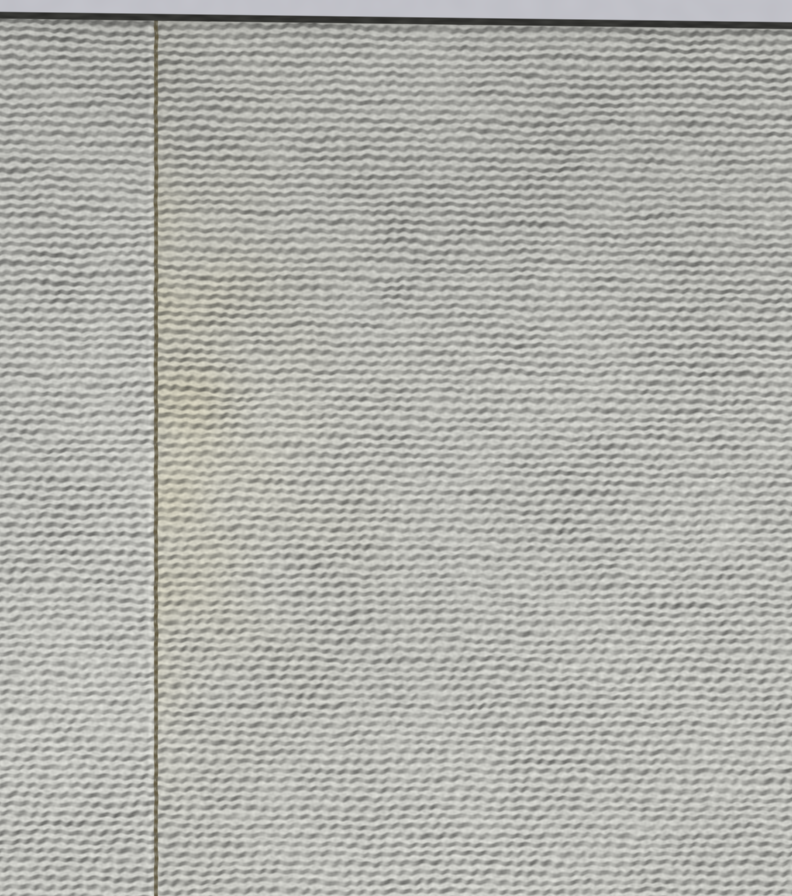
Give the GLSL for this texture, as a Shadertoy shader.

```glsl
// Pale ribbed fabric panel: fine rows of slanted stitch gaps, a vertical seam
// with a faint stain beside it, and a dark hem below a light strip at the top.
// Rows and stitches are periodic profiles, disturbed by gradient noise.

const float ROWS = 96.0;            // repeats down the canvas
const float STITCHES = 56.0;        // repeats across the canvas
const float GROOVE_DEPTH = 0.27;
const float ROW_WARP = 0.32;        // wander of the rows, in row heights
const float GRAIN = 0.09;
const float HEM_TOP = 0.017;        // hem centre at the left, from the top
const float HEM_SLOPE = 0.0117;     // drop of the hem across the width
const float HEM_HALF = 0.0038;
const float SEAM_X = 0.197;         // fraction of the width
const float SEAM_HALF = 0.0021;     // fraction of the height

const vec3 CLOTH = vec3(0.795, 0.797, 0.775);
const vec3 BACKGROUND = vec3(0.755, 0.757, 0.785);
const vec3 HEM = vec3(0.20, 0.20, 0.19);
const vec3 SEAM = vec3(0.38, 0.35, 0.26);
const vec3 STAIN = vec3(1.0, 0.975, 0.89);
const float TAU = 6.2831853;

float hash(float n) {
    n = fract(n * 0.1031);
    n *= n + 33.33;
    return fract(n * (n + n));
}

vec2 gradientAt(vec2 cell) {
    vec3 q = fract(cell.xyx * vec3(0.1031, 0.1030, 0.0973));
    q += dot(q, q.yzx + 33.33);
    float angle = TAU * fract((q.x + q.y) * q.z);
    return vec2(cos(angle), sin(angle));
}

// Gradient noise, about -0.7 to 0.7
float noise(vec2 p) {
    vec2 i = floor(p), f = fract(p);
    vec2 u = f * f * f * (f * (f * 6.0 - 15.0) + 10.0);
    vec2 e = vec2(0.0, 1.0);
    float a = dot(gradientAt(i), f);
    float b = dot(gradientAt(i + e.yx), f - e.yx);
    float c = dot(gradientAt(i + e.xy), f - e.xy);
    float d = dot(gradientAt(i + e.yy), f - e.yy);
    return mix(mix(a, b, u.x), mix(c, d, u.x), u.y);
}

// Soft coverage of a line with the given half width
float line(float dist, float halfWidth, float blur) {
    return 1.0 - smoothstep(halfWidth - blur, halfWidth + blur, abs(dist));
}

// Darkness of the gaps between the ribs; x and down run from 0 to 1
float stitchGaps(vec2 p, float x, float down) {
    float row = (down - HEM_SLOPE * x * (1.0 - down)) * ROWS;
    row += ROW_WARP * (noise(p * vec2(9.0, 14.0)) + noise(p * vec2(28.0, 40.0)));
    row += 0.3 * step(x, SEAM_X);
    float id = floor(row);
    float across = row - id - 0.5;

    // Each row has its own phase and an uneven stitch length
    float phase = x * STITCHES + hash(id + 7.0);
    phase += 0.6 * noise(vec2(x * 24.0, id * 3.7));
    float dash = 0.5 + 0.5 * cos(TAU * phase + 2.0 * across);
    float slant = 0.08 * sin(TAU * phase);

    // Gaps merge into plain lines near the top and break up lower down
    float closed = mix(0.68, 0.38, smoothstep(0.1, 0.8, down));
    float wear = 1.0 + 0.55 * noise(vec2(x * 19.0, id * 0.83 + 5.3))
                     + 0.35 * noise(p * 7.0 + 31.0);
    float groove = 1.0 - smoothstep(0.08, 0.42, abs(across + slant));
    return groove * mix(closed, 1.0, dash) * wear;
}

void mainImage(out vec4 fragColor, in vec2 fragCoord) {
    vec2 p = fragCoord / iResolution.y;
    float aspect = iResolution.x / iResolution.y;
    float x = p.x / aspect;
    float down = 1.0 - p.y;
    float pixel = 1.0 / iResolution.y;

    // Cloth: base shade, gaps and fibre grain
    float shade = 1.0 - GROOVE_DEPTH / CLOTH.g * stitchGaps(p, x, down);
    shade += GRAIN * (noise(p * vec2(130.0, 210.0)) + 0.6 * noise(p * 260.0 + 17.0));
    shade += 0.04 * noise(p * 3.0 + 11.0);
    shade *= mix(0.965, 1.015, smoothstep(0.0, 0.6, down));
    vec3 color = CLOTH * shade;

    // Stain fading to the right of the seam
    float beside = (x - SEAM_X) * step(SEAM_X, x);
    float stain = step(SEAM_X, x) * exp(-beside * 9.0);
    stain *= exp(-pow((down - 0.48) / 0.3, 2.0)) * (0.8 + noise(p * 11.0));
    color *= mix(vec3(1.0), STAIN, clamp(stain, 0.0, 1.0));

    // Seam: dark thread broken by the rows, with a lit lip on its left
    float seamDist = (x - SEAM_X) * aspect + 0.0012 * noise(vec2(3.0, down * 60.0));
    float thread = 0.82 + 0.18 * cos(TAU * down * ROWS);
    color += 0.05 * line(seamDist + 0.006, 0.002, 0.002);
    color = mix(color, SEAM, thread * line(seamDist, SEAM_HALF, max(pixel, 0.001)));

    // Hem, its soft shadow and the strip above it
    float hemDist = down - HEM_TOP - HEM_SLOPE * x;
    color *= 1.0 - 0.16 * exp(-max(hemDist - HEM_HALF, 0.0) * 130.0);
    vec3 strip = BACKGROUND + 0.015 * noise(p * 40.0);
    color = mix(strip, color, smoothstep(-pixel, pixel, hemDist));
    vec3 hemColor = HEM * (1.0 + 0.3 * noise(p * vec2(50.0, 200.0)));
    color = mix(color, hemColor, line(hemDist, HEM_HALF, max(pixel, 0.0012)));

    fragColor = vec4(clamp(color, 0.0, 1.0), 1.0);
}
```
